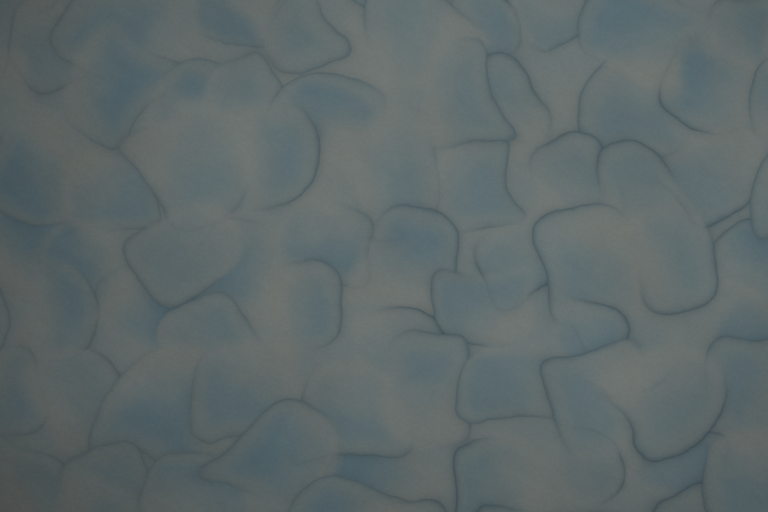
Give the GLSL for this texture, as a Shadertoy shader.

```glsl
// Overlapping dabs of muted blue-grey plaster, laid like irregular scales.
// Jittered, bent boxes are painted in two layers; each has a slanting blue
// wash, a warm pale rim and a shaded edge that is crisp on one side only.

const vec3 WARM_RIM   = vec3(0.418, 0.436, 0.423);
const vec3 BLUE_WASH  = vec3(0.325, 0.396, 0.420);
const vec3 EDGE_SHADE = vec3(0.185, 0.250, 0.285);
const vec2 CELL = vec2(0.170, 0.145);

vec2 hash22(vec2 p) {
    vec3 q = fract(p.xyx * vec3(0.1031, 0.1030, 0.0973));
    q += dot(q, q.yzx + 33.33);
    return fract((q.xx + q.yz) * q.zy);
}

float valueNoise(vec2 p) {
    vec2 i = floor(p), f = fract(p);
    f = f * f * (3.0 - 2.0 * f);
    float low  = mix(hash22(i).x, hash22(i + vec2(1, 0)).x, f.x);
    float high = mix(hash22(i + vec2(0, 1)).x, hash22(i + vec2(1, 1)).x, f.x);
    return mix(low, high, f.y);
}

float fbm(vec2 p) {
    float sum = 0.0, amp = 0.5;
    for (int k = 0; k < 4; k++) {
        sum += amp * valueNoise(p);
        p = mat2(1.6, 1.2, -1.2, 1.6) * p + 7.3;
        amp *= 0.5;
    }
    return sum;
}

vec2 direction(float a) {
    return vec2(cos(a), sin(a));
}

mat2 rotation(float a) {
    vec2 d = direction(a);
    return mat2(d.x, d.y, -d.y, d.x);
}

float roundedBox(vec2 p, vec2 halfSize, float radius) {
    vec2 q = abs(p) - halfSize + radius;
    return length(max(q, 0.0)) + min(max(q.x, q.y), 0.0) - radius;
}

// Signed distance to a bent, tapered dab
float dabDistance(vec2 p, vec2 shape, vec2 size) {
    vec2 halfSize = vec2(0.088, 0.090) * mix(vec2(0.76), vec2(1.28), size);
    p.x += (shape.x - 0.5) * 10.0 * p.y * p.y;
    p.y += (shape.y - 0.5) * 5.0 * p.x * p.x;
    p.x *= 1.0 + (shape.y - 0.35) * 5.0 * p.y;
    return roundedBox(p, halfSize, mix(0.025, 0.07, shape.x));
}

// Lays one dab over the colour beneath it
vec3 paintDab(vec3 under, vec2 p, vec2 cell, float wobble, float contrast, float pixel) {
    vec2 shape = hash22(cell + 17.0);
    vec2 size  = hash22(cell + 41.0);
    vec2 mood  = hash22(cell + 73.0);
    p = rotation((mood.x - 0.5) * 1.25) * p;
    float d = dabDistance(p, shape, size) + (wobble - 0.47) * 0.026;

    // Crisp side, facing mostly sideways
    float angle = (mood.y - 0.5) * 2.6 + (size.x > 0.6 ? 3.14 : 0.0);
    float facing = dot(p / (length(p) + 0.02), direction(angle));
    float crisp = smoothstep(-0.45, 0.6, facing);
    float width = mix(0.018, 0.0010, sqrt(crisp)) + pixel;
    float cover = 1.0 - smoothstep(-width, width, d);

    // Shadow cast on the layer below
    float shade = crisp * contrast * mix(0.45, 1.0, shape.x);
    under = mix(under, EDGE_SHADE, 0.36 * shade * exp(-max(d, 0.0) / 0.008));

    // Blue wash slanting across the dab, with a pale rim
    vec2 slant = direction(angle + (size.y - 0.5) * 3.0);
    float wash = smoothstep(-0.075, 0.075, dot(p, slant) + 0.035 + (wobble - 0.5) * 0.09);
    float inner = smoothstep(0.0, mix(0.03, 0.07, size.y), -d + (wobble - 0.5) * 0.03);
    float blue = wash * mix(0.25, 1.0, inner) * mix(0.55, 1.1, mood.x);
    vec3 paint = mix(WARM_RIM, BLUE_WASH, blue);

    // Dark edge, broad then thin
    paint = mix(paint, BLUE_WASH * 0.93, 0.60 * crisp * contrast * exp(min(d, 0.0) / 0.018));
    paint = mix(paint, EDGE_SHADE, 0.62 * shade * exp(min(d, 0.0) / 0.0045));
    return mix(under, paint, cover * mix(0.75, 1.0, crisp));
}

// Paints the nearby dabs in a fixed order, one random half per layer
vec3 paintDabs(vec2 uv, float wobble, float contrast, float pixel) {
    vec3 colour = mix(WARM_RIM, BLUE_WASH, 0.5 * wobble);
    float homeRow = floor(uv.y / CELL.y);
    for (int layer = 0; layer < 2; layer++) {
        for (int j = 2; j >= -2; j--) {
            float row = homeRow + float(j);
            float stagger = 0.5 * mod(row, 2.0);
            float homeColumn = floor(uv.x / CELL.x - stagger);
            for (int i = -2; i <= 2; i++) {
                vec2 cell = vec2(homeColumn + float(i), row);
                if (int(hash22(cell + 97.0).x * 2.0) != layer) continue;
                vec2 jitter = (hash22(cell + 5.0) - 0.5) * 0.55;
                vec2 centre = (cell + vec2(stagger + 0.5, 0.5) + jitter) * CELL;
                colour = paintDab(colour, uv - centre, cell, wobble, contrast, pixel);
            }
        }
    }
    return colour;
}

// Broad light, brightest right of the upper middle
float roomLight(vec2 uv, float aspect) {
    vec2 fromLight = (uv - vec2(0.64 * aspect, 0.66)) * vec2(0.80, 0.95);
    return 1.085 - 0.37 * dot(fromLight, fromLight);
}

void mainImage(out vec4 fragColor, in vec2 fragCoord) {
    vec2 uv = fragCoord / iResolution.y;
    float aspect = iResolution.x / iResolution.y;
    float contrast = mix(0.55, 1.0, smoothstep(0.0, 0.7, uv.x / aspect));
    vec3 colour = paintDabs(uv, fbm(uv * 11.0), contrast, 0.5 / iResolution.y);

    // Cloudy wear, brushed streaks and fine plaster grain
    float cloud = fbm(uv * 4.0 + 20.0) - 0.47;
    float streak = fbm(rotation(0.5) * uv * vec2(28.0, 75.0)) - 0.47;
    float grain = valueNoise(uv * vec2(260.0, 340.0)) - 0.5;
    colour *= roomLight(uv, aspect) + 0.12 * cloud + 0.03 * streak + 0.032 * grain;
    fragColor = vec4(colour, 1.0);
}
```
